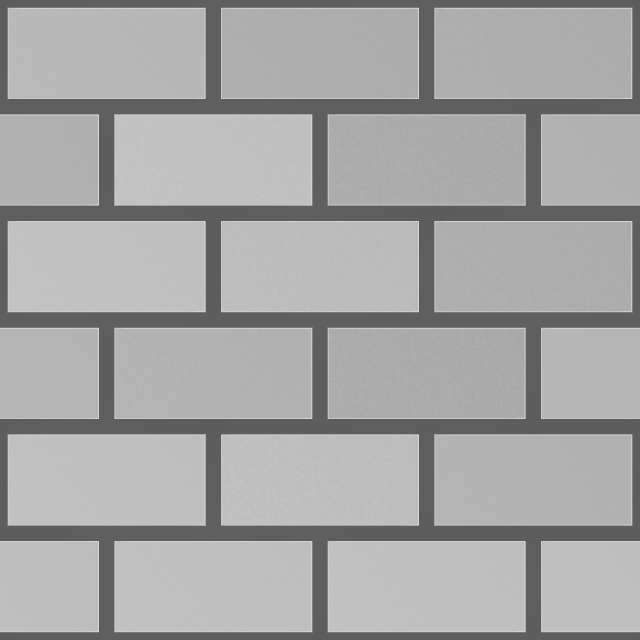
This pattern is drawn by a WebGL 2 fragment shader. Its source:

```glsl
#version 300 es
precision highp float;

uniform vec2 u_resolution;
out vec4 fragColor;

// Brick tones, three per course, from the bottom course up
const float BRICK_TONE[18] = float[18](
    0.745, 0.750, 0.750,
    0.750, 0.745, 0.700,
    0.710, 0.700, 0.670,
    0.755, 0.735, 0.680,
    0.695, 0.755, 0.670,
    0.720, 0.680, 0.680);

float hash(vec2 p) {
    return fract(sin(dot(p, vec2(127.1, 311.7))) * 43758.5453);
}

// Value noise that wraps after a whole number of cells
float wrappedNoise(vec2 uv, float cells) {
    vec2 p = uv * cells;
    vec2 i = floor(p);
    vec2 f = smoothstep(0.0, 1.0, p - i);
    vec2 low = mod(i, cells);
    vec2 high = mod(i + 1.0, cells);
    float bottom = mix(hash(low), hash(vec2(high.x, low.y)), f.x);
    float top = mix(hash(vec2(low.x, high.y)), hash(high), f.x);
    return mix(bottom, top, f.y);
}

float coverage(float dist, float pixel) {
    return clamp(0.5 - dist / pixel, 0.0, 1.0);
}

void main() {
    vec2 uv = gl_FragCoord.xy / u_resolution;
    float pixel = 1.0 / min(u_resolution.x, u_resolution.y);

    // Running bond: every other course shifts by half a brick
    vec2 grid = uv * vec2(3.0, 6.0);
    float course = floor(grid.y);
    grid.x += 0.5 * (1.0 - mod(course, 2.0));
    vec2 brick = vec2(mod(floor(grid.x), 3.0), mod(course, 6.0));
    vec2 local = fract(grid) - 0.5;

    // Distance to the brick outline, in canvas units
    vec2 edge = abs(local / vec2(3.0, 6.0)) - vec2(0.1546, 0.0712);
    float dist = max(edge.x, edge.y);

    // Brick face: own tone, soft slope of light, fine grain
    float face = BRICK_TONE[int(brick.y) * 3 + int(brick.x)];
    face -= 0.012 * (local.x + 0.4 * local.y);
    float grainAmount = mix(0.006, 0.026, hash(brick + 4.0));
    face += grainAmount * (wrappedNoise(uv, 384.0) - 0.5);

    // Mortar with a faint mottling
    float mortar = 0.368 + 0.012 * (wrappedNoise(uv, 12.0) - 0.5);

    // Thin pale rim, a little brighter on the top and right
    float rim = local.x + local.y > 0.0 ? 0.87 : 0.82;
    float surface = mix(rim, face, coverage(dist + 0.0014, pixel));

    float grey = mix(mortar, surface, coverage(dist, pixel));
    fragColor = vec4(vec3(grey), 1.0);
}
```
